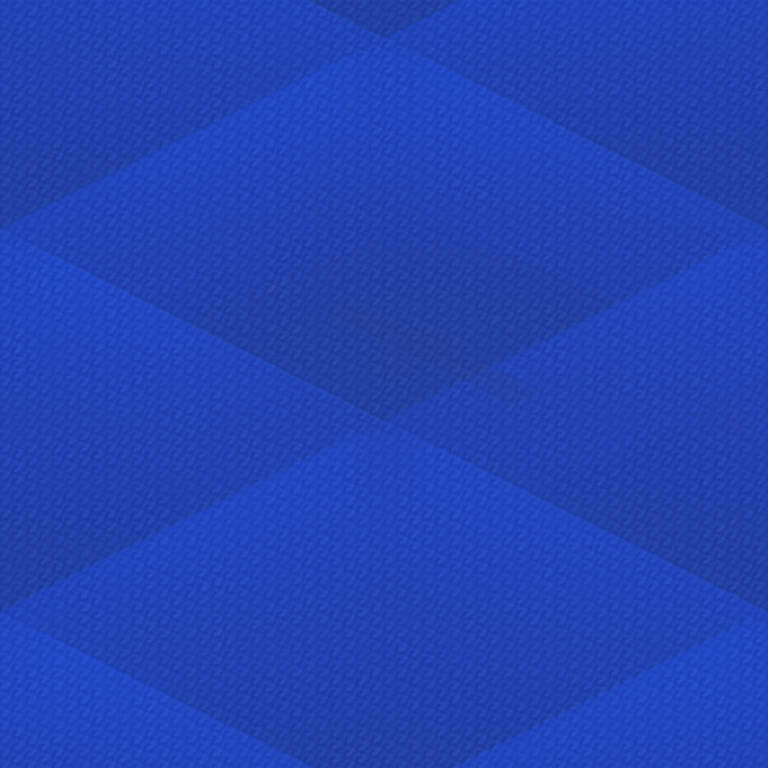
Reproduce this background procedurally as a three.js fragment shader.

```glsl
// Overlapping blue rhombic scales, shaded from bright tops to dark tips, on a finely embossed surface.
varying vec2 vUv;

#define ANCHOR vec2(0.5, 0.453)
#define SCALE_SIZE vec2(1.0, 0.4974)
#define GRAIN_REPEATS 58.0
#define GRAIN_DEPTH 0.050
#define GRAIN_WARP 0.22
#define EDGE_SOFTNESS 0.0007
#define WEAR 0.42
#define BRIGHT_BLUE vec3(0.130, 0.288, 0.790)
#define DARK_BLUE vec3(0.130, 0.252, 0.643)
#define WORN_TINT vec3(0.175, 0.248, 0.575)

vec2 hashGradient(vec2 cell) {
  float angle = 6.2832 * fract(sin(dot(cell, vec2(127.1, 311.7))) * 43758.55);
  return vec2(cos(angle), sin(angle));
}

// Gradient noise that wraps after a whole number of cells.
float gradientNoise(vec2 p, float period) {
  vec2 i = floor(p), f = fract(p);
  vec2 w = f * f * f * (f * (f * 6.0 - 15.0) + 10.0);
  vec2 lo = mod(i, period), hi = mod(i + 1.0, period);
  float a = dot(hashGradient(lo), f);
  float b = dot(hashGradient(vec2(hi.x, lo.y)), f - vec2(1.0, 0.0));
  float c = dot(hashGradient(vec2(lo.x, hi.y)), f - vec2(0.0, 1.0));
  float d = dot(hashGradient(hi), f - 1.0);
  return mix(mix(a, b, w.x), mix(c, d, w.x), w.y);
}

// Lattice coordinates: each rhombus is a unit square, (0,0) at its top.
vec2 toLattice(vec2 p) {
  vec2 q = (p - ANCHOR) / SCALE_SIZE;
  return vec2(q.x - q.y, -q.x - q.y);
}

// Broad dull area that deepens some of the scales.
float dullness(vec2 p) {
  vec2 d = (p - vec2(0.62, 0.56)) / vec2(0.38, 0.23);
  return exp(-dot(d, d));
}

// Depth of shade inside one scale: 0 bright, 1 dark.
float scaleShade(vec2 p, float dull) {
  vec2 f = fract(toLattice(p));
  float inner = min(f.x, f.y);
  float shade = 0.74 * inner + 0.40 * max(f.x, f.y);
  // Dim narrow crease below the top corner, strongest at the tip.
  float crease = 1.0 - smoothstep(0.02, 0.16, abs(f.x - f.y));
  shade += 0.18 * crease * (1.0 - smoothstep(0.0, 0.6, f.x + f.y));
  shade += 0.18 * (1.0 - smoothstep(0.02, 0.12, f.x + f.y));
  // Dull scales carry a darker inner rhombus.
  return shade + dull * (0.08 + 0.18 * smoothstep(0.37, 0.42, inner));
}

// Soft rectangular smudge aligned with the rhombus sides.
float smudge(vec2 lattice, vec2 center, vec2 halfSize) {
  vec2 d = abs(lattice - center) - halfSize;
  return 1.0 - smoothstep(-0.015, 0.015, max(d.x, d.y));
}

// Slope of the noise across the flecks, as if lit from the upper left.
float emboss(vec2 p, vec2 light, float period) {
  return gradientNoise(p + light, period) - gradientNoise(p - light, period);
}

void main() {
  vec2 p = vUv;
  float dull = dullness(p);

  // Averaged samples smooth the scale edges.
  float shade = 0.0;
  for (int i = 0; i < 4; i++) {
    float k = float(i);
    vec2 corner = vec2(mod(k, 2.0), floor(k * 0.5)) * 2.0 - 1.0;
    shade += 0.25 * scaleShade(p + corner * EDGE_SOFTNESS, dull);
  }
  shade = clamp(shade + 0.05 * gradientNoise(p * 5.0 + 2.3, 64.0), 0.0, 1.0);
  vec3 color = mix(BRIGHT_BLUE, DARK_BLUE, shade);
  color = mix(color, WORN_TINT, 0.12 * dull);

  // Faint warm wear, broken up along the lattice.
  vec2 lattice = toLattice(p);
  float worn = smudge(lattice, vec2(-0.115, -0.24), vec2(0.24, 0.035));
  worn = max(worn, 0.9 * smudge(lattice, vec2(-0.14, -0.21), vec2(0.05, 0.10)));
  worn = max(worn, 0.5 * smudge(lattice, vec2(0.44, -0.45), vec2(0.06, 0.04)));
  worn = max(worn, 0.5 * smudge(lattice, vec2(-0.61, -0.48), vec2(0.04, 0.03)));
  worn *= 0.75 + 0.5 * gradientNoise(lattice * 9.0, 64.0);
  color = mix(color, WORN_TINT, WEAR * worn);

  // Repeating relief of shallow oblique flecks, slightly uneven between repeats.
  vec2 tile = p * GRAIN_REPEATS;
  tile += GRAIN_WARP * vec2(gradientNoise(tile * 0.71, 128.0), gradientNoise(tile * 0.67 + 9.4, 128.0));
  vec2 flecks = vec2(2.0 * tile.x, 2.0 * tile.y - tile.x);
  float relief = emboss(flecks, vec2(-0.10, 0.30), 2.0);
  relief += 0.6 * emboss(tile * 4.0, vec2(-0.18, 0.38), 4.0);
  relief *= 1.0 + 0.6 * gradientNoise(p * 23.0, 64.0);
  color += GRAIN_DEPTH * relief * vec3(0.5, 0.75, 1.0);

  gl_FragColor = vec4(clamp(color, 0.0, 1.0), 1.0);
}
```
